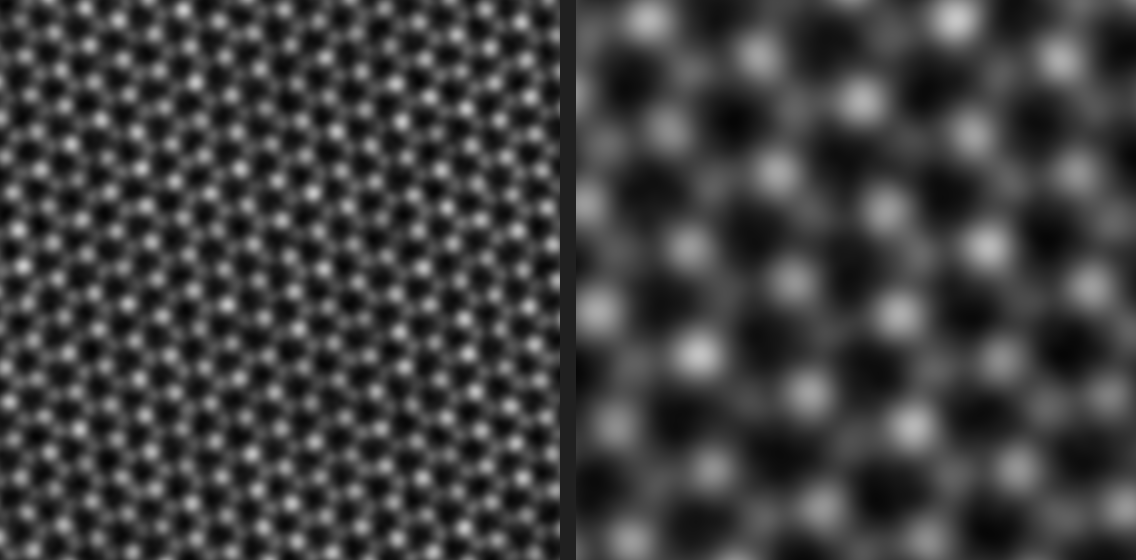
Left: the whole. Right: its middle third, enlarged.
Write a Shadertoy shader that draws this pattern.

```glsl
// Grey micrograph of a tilted honeycomb lattice: each cell holds one bright and
// one dim atom, drawn as summed Gaussian spots around dark hollow sites.
// Hashes vary each atom's place and strength; gradient noise adds soft grain.

const vec2 STEP_ACROSS = vec2(0.06297, -0.02225);
const vec2 STEP_DOWN = vec2(0.00995, -0.06615);
const vec2 LATTICE_ORIGIN = vec2(0.5579, 0.6530);
const float SPACING = 0.0668;
const float SPOT_SIGMA = 0.19;   // in units of the spacing
const float JITTER = 0.035;      // in units of the spacing
const float BACKGROUND = 0.026;

// Two random values in 0..1 for an integer cell and a seed.
vec2 hash2(vec2 cell, uint seed) {
    uvec2 v = uvec2(ivec2(cell)) + uvec2(seed * 7919u, seed * 104729u);
    v = v * 1664525u + 1013904223u;
    v.x += v.y * 1664525u;
    v.y += v.x * 1664525u;
    v ^= v >> 16u;
    v.x += v.y * 1664525u;
    v.y += v.x * 1664525u;
    v ^= v >> 16u;
    return vec2(v & 0xffffu) / 65535.0;
}

float cornerSlope(vec2 cell, vec2 offset, uint seed) {
    float angle = 6.28318 * hash2(cell, seed).x;
    return dot(vec2(cos(angle), sin(angle)), offset);
}

float gradientNoise(vec2 p, uint seed) {
    vec2 i = floor(p), f = p - i;
    vec2 w = f * f * f * (f * (f * 6.0 - 15.0) + 10.0);
    vec2 e = vec2(1.0, 0.0);
    float low = mix(cornerSlope(i, f, seed), cornerSlope(i + e, f - e, seed), w.x);
    float high = mix(cornerSlope(i + e.yx, f - e.yx, seed),
                     cornerSlope(i + 1.0, f - 1.0, seed), w.x);
    return mix(low, high, w.y);
}

// Sum of the Gaussian spots of one sublattice, shifted within its cell.
float atoms(vec2 p, mat2 lattice, vec2 shift, float strength, float spread, uint seed) {
    vec2 base = floor(inverse(lattice) * p - shift);
    float sum = 0.0;
    for (int y = -1; y <= 2; y++) {
        for (int x = -1; x <= 2; x++) {
            vec2 cell = base + vec2(x, y);
            vec2 wobble = (hash2(cell, seed) - 0.5) * 2.0 * JITTER;
            vec2 d = p - lattice * (cell + shift) - wobble * SPACING;
            float r = length(d) / (SPACING * SPOT_SIGMA);
            vec2 h = hash2(cell, seed + 1u);
            float level = strength * (1.0 + spread * (h.x + h.y - 1.0));
            sum += level * exp(-0.5 * r * r);
        }
    }
    return sum;
}

void mainImage(out vec4 fragColor, in vec2 fragCoord) {
    vec2 uv = fragCoord / iResolution.y;
    mat2 lattice = mat2(STEP_ACROSS, STEP_DOWN);

    // Slow drift of the scan
    vec2 drift = vec2(gradientNoise(uv * 5.0, 11u), gradientNoise(uv * 5.0, 12u));
    vec2 p = uv - LATTICE_ORIGIN + 0.003 * drift;

    // Bright and dim sublattices
    float grey = BACKGROUND;
    grey += atoms(p, lattice, vec2(0.0), 0.60, 0.26, 1u);
    grey += atoms(p, lattice, vec2(1.0 / 3.0), 0.30, 0.32, 3u);

    // Soft grain, finer than the atom spacing
    grey += 0.055 * gradientNoise(uv * 34.0, 21u);
    grey += 0.035 * gradientNoise(uv * 62.0, 22u);

    fragColor = vec4(vec3(clamp(grey, 0.02, 1.0)), 1.0);
}
```
